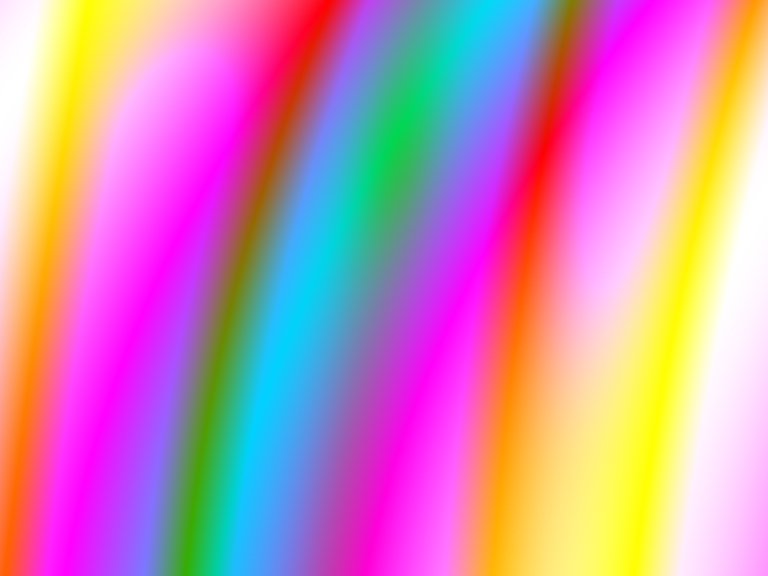
This background is drawn by a WebGL 2 fragment shader. Its source:

```glsl
#version 300 es
precision highp float;
// Slanted, softly bent bands of rainbow light.
// Red and green fold around one curved ridge; blue is a row of arches
// that meet in dark creases, with a soft dip inside the widest arch.

uniform vec2 u_resolution;
out vec4 fragColor;

const float PI = 3.14159265;

// Horizontal place of a curve at depth d (0 at the top, 1 at the bottom).
float bend(vec3 curve, float d) {
    return curve.x + d * (curve.y + d * curve.z);
}

// Sine arch between two creases, zero outside, capped at full strength.
float arch(float x, float left, float right, float height) {
    float t = clamp((x - left) / (right - left), 0.0, 1.0);
    return min(height * sin(PI * t), 1.0);
}

// Bell curve around zero.
float bell(float x, float width) {
    float q = x / width;
    return exp(-q * q);
}

// Red and green by distance from the ridge: green folds where red is full.
vec2 ridgeLight(float x, float ridge, float halfWidth, float quarterWave) {
    float s = abs(x - ridge);
    float red = min(s / halfWidth, 1.0);
    float green = abs(sin(0.5 * PI * (s - halfWidth) / quarterWave));
    return vec2(red, green);
}

// Blue arches, whose heights vary with depth.
float blueLight(float x, float d) {
    float crease1 = bend(vec3(0.115, -0.132, 0.023), d);
    float crease2 = bend(vec3(0.430, -0.306, 0.117), d);
    float crease3 = bend(vec3(0.745, -0.156, 0.052), d);
    float crease4 = bend(vec3(0.983, -0.223, 0.065), d);
    float outer = 0.26;

    float leftHeight = mix(0.8, 1.5, smoothstep(0.0, 0.25, d));
    float rightHeight = mix(1.4, 0.5, smoothstep(0.2, 0.85, d));
    float blue = arch(x, crease1 - outer, crease1, 1.4)
               + arch(x, crease1, crease2, leftHeight)
               + arch(x, crease2, crease3, 2.1)
               + arch(x, crease3, crease4, rightHeight)
               + arch(x, crease4, crease4 + outer, 1.5);

    // Dip that lets the green core show
    float dipCentre = bend(vec3(0.553, -0.141, 0.02), d);
    float dipDepth = 0.3 + 0.4 * bell(d - 0.27, 0.17);
    return max(blue - dipDepth * bell(x - dipCentre, 0.058), 0.0);
}

void main() {
    vec2 uv = gl_FragCoord.xy / u_resolution;
    float depth = 1.0 - uv.y;

    float ridge = bend(vec3(0.638, -0.579, 0.221), depth);
    float halfWidth = 0.212 - 0.017 * depth;
    vec2 redGreen = ridgeLight(uv.x, ridge, halfWidth, 0.326);

    fragColor = vec4(redGreen, blueLight(uv.x, depth), 1.0);
}
```
